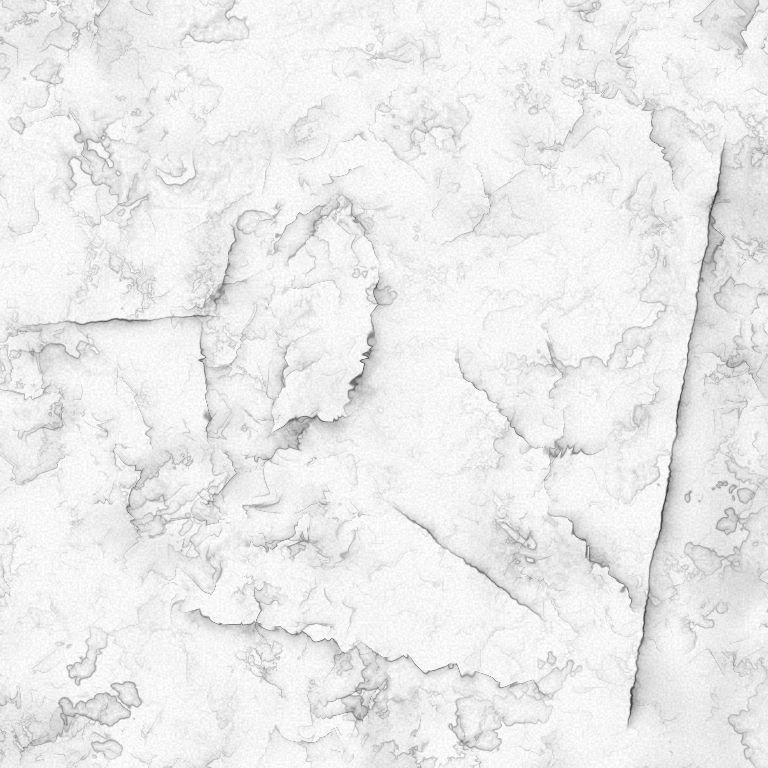
This texture map is drawn by a Shadertoy shader. Its source:

```glsl
vec2 hash2(vec2 p) {
    vec3 q = fract(p.xyx * vec3(0.1031, 0.1030, 0.0973));
    q += dot(q, q.yzx + 33.33);
    return fract((q.xx + q.yz) * q.zy);
}

float gradDot(vec2 cell, vec2 offset) {
    float a = 6.2832 * hash2(cell).x;
    return dot(vec2(cos(a), sin(a)), offset);
}

// Gradient noise, roughly -0.7 to 0.7
float gnoise(vec2 p) {
    vec2 i = floor(p), f = fract(p), e = vec2(0.0, 1.0);
    vec2 u = f * f * f * (f * (f * 6.0 - 15.0) + 10.0);
    return mix(mix(gradDot(i, f), gradDot(i + e.yx, f - e.yx), u.x),
               mix(gradDot(i + e.xy, f - e.xy), gradDot(i + 1.0, f - 1.0), u.x), u.y);
}

// Folded noise gives the displaced edges sharp corners
vec2 warp(vec2 p, float freq, float amount) {
    vec2 n = vec2(gnoise(p * freq + 17.0), gnoise(p * freq + 71.0));
    return p + amount * (1.6 * abs(n) - 0.35);
}

// Sharp rim with occlusion fading to the positive side
float ledge(float d, float softness) {
    float rim = exp(-d * d / 0.0000013);
    float shadow = smoothstep(-0.0008, 0.0008, d) * exp(-max(d, 0.0) / softness);
    return 0.65 * rim + 0.4 * shadow;
}

// Straight fracture with tapered ends; shadow lies left of its direction
float crack(vec2 p, vec2 a, vec2 b, float softness) {
    float len = length(b - a);
    vec2 dir = (b - a) / len, v = p - a;
    float along = dot(v, dir);
    float taper = smoothstep(-0.008, 0.025, along) * smoothstep(-0.008, 0.025, len - along);
    return taper * ledge(dir.x * v.y - dir.y * v.x, softness);
}

float rockHeight(vec2 p, float freq) {
    p *= freq;
    return gnoise(p) + 0.5 * abs(gnoise(p * 2.3 + 5.0))
         + 0.4 * abs(gnoise(p * 5.1 + 9.0)) + 0.16 * abs(gnoise(p * 13.0)) + 0.05 * gnoise(p * 29.0);
}

// Ragged rims along the level lines of the rock height
float terraces(vec2 p, float freq, float steps, float softness) {
    vec2 e = vec2(0.0015, 0.0);
    float h = rockHeight(p, freq);
    vec2 slope = vec2(rockHeight(p + e.xy, freq) - h, rockHeight(p + e.yx, freq) - h) / e.x;
    float d = (fract(h * steps + 0.5) - 0.5) / (steps * max(length(slope), freq * 0.8));
    return ledge(d, softness);
}

// Scattered short, kinked flake edges
float chips(vec2 p, float scale, float density, float softness) {
    vec2 g = p * scale, cell = floor(g);
    float shade = 0.0;
    for (int y = -1; y <= 1; y++)
    for (int x = -1; x <= 1; x++) {
        vec2 id = cell + vec2(x, y);
        vec2 r = hash2(id + scale), s = hash2(id + scale + 53.0);
        float a = -0.65 + 4.2 * (s.x - 0.5);
        vec2 v = g - id - 0.2 - 0.6 * r;
        vec2 q = vec2(cos(a) * v.x + sin(a) * v.y, cos(a) * v.y - sin(a) * v.x);
        float reach = mix(0.25, 0.75, s.y);
        float taper = smoothstep(1.0, 0.3, abs(q.x) / reach);
        float kink = 1.8 * (r.x - 0.5) * abs(q.x - 0.3 * (r.y - 0.5));
        float present = step(fract(r.y * 7.0 + s.x * 3.0), density);
        shade += present * taper * mix(0.3, 1.0, s.y) * ledge((q.y + kink) / scale, softness);
    }
    return shade;
}

// Long fractures and the outlines of the raised slabs
float mainCracks(vec2 p) {
    vec2 w = warp(warp(p, 19.0, 0.02), 60.0, 0.009);
    vec2 f = warp(warp(p, 16.0, 0.006), 70.0, 0.003);
    float s = 1.35 * crack(f, vec2(0.943, 0.82), vec2(0.815, 0.05), 0.008);
    s += 0.9 * crack(f, vec2(0.28, 0.588), vec2(0.03, 0.577), 0.007);
    s += 1.1 * crack(w, vec2(0.493, 0.645), vec2(0.457, 0.465), 0.010);
    s += 1.2 * crack(w, vec2(0.462, 0.467), vec2(0.345, 0.438), 0.011);
    s += 0.7 * crack(w, vec2(0.345, 0.435), vec2(0.375, 0.56), 0.005);
    s += 0.6 * crack(w, vec2(0.37, 0.65), vec2(0.445, 0.745), 0.006);
    s += 0.6 * crack(w, vec2(0.44, 0.745), vec2(0.495, 0.65), 0.008);
    s += 0.9 * crack(w, vec2(0.305, 0.71), vec2(0.275, 0.59), 0.010);
    s += 0.8 * crack(w, vec2(0.255, 0.57), vec2(0.27, 0.41), 0.006);
    s += 0.9 * crack(w, vec2(0.59, 0.54), vec2(0.685, 0.41), 0.006);
    s += 0.8 * crack(w, vec2(0.675, 0.41), vec2(0.785, 0.41), 0.006);
    s += 0.8 * crack(f, vec2(0.51, 0.34), vec2(0.71, 0.19), 0.005);
    s += 0.9 * crack(w, vec2(0.72, 0.335), vec2(0.83, 0.20), 0.010);
    s += 0.9 * crack(w, vec2(0.83, 0.88), vec2(0.878, 0.75), 0.010);
    s += 0.8 * crack(w, vec2(0.46, 0.155), vec2(0.24, 0.20), 0.010);
    s += 0.7 * crack(w, vec2(0.72, 0.10), vec2(0.46, 0.155), 0.006);
    return s * (0.9 + 0.9 * gnoise(p * 18.0 + 13.0));
}

void mainImage(out vec4 fragColor, in vec2 fragCoord) {
    vec2 p = fragCoord / iResolution.xy;
    vec2 rough = warp(warp(p, 13.0, 0.03), 55.0, 0.011);

    // Smooth slabs stay calm, broken ground is busy
    vec2 fromSlab = (p - vec2(0.68, 0.64)) / vec2(0.22, 0.26);
    float calm = exp(-dot(fromSlab, fromSlab));
    float busy = smoothstep(-0.35, 0.3, gnoise(p * 4.5 + 3.0)) * (1.0 - 0.6 * calm) + 0.25;
    float beyondFault = smoothstep(-0.005, 0.02, p.x - mix(0.807, 0.973, p.y))
                      * smoothstep(0.9, 0.7, p.y);

    // Broad dust and occlusion
    float shade = 0.05 * busy * smoothstep(-0.1, 0.5, gnoise(p * 9.0) + 0.5 * gnoise(p * 23.0));
    shade += beyondFault * (0.04 + 0.09 * gnoise(p * 13.0));

    // Rims, flakes and fractures
    float plateMask = smoothstep(-0.15, 0.35, gnoise(p * 6.0 + 31.0));
    float patchMask = smoothstep(-0.15, 0.25, gnoise(p * 12.0 + 47.0));
    shade += 0.42 * plateMask * (1.0 - 0.5 * calm) * terraces(p, 4.0, 1.5, 0.008);
    shade += 0.22 * busy * patchMask * terraces(p + 7.0, 10.0, 1.4, 0.005);
    shade += 0.5 * busy * chips(rough, 9.0, 0.6, 0.009);
    shade += 0.36 * busy * chips(rough, 19.0, 0.6, 0.005);
    shade += 0.22 * (busy + 0.1) * chips(rough, 36.0, 0.5, 0.003);
    shade += 0.8 * mainCracks(p);

    // Mineral grain
    float grain = 0.065 * gnoise(p * 330.0) + 0.02 * gnoise(p * 170.0);
    float tone = 0.972 * exp(-shade) + grain;
    fragColor = vec4(vec3(clamp(tone, 0.0, 1.0)), 1.0);
}
```
